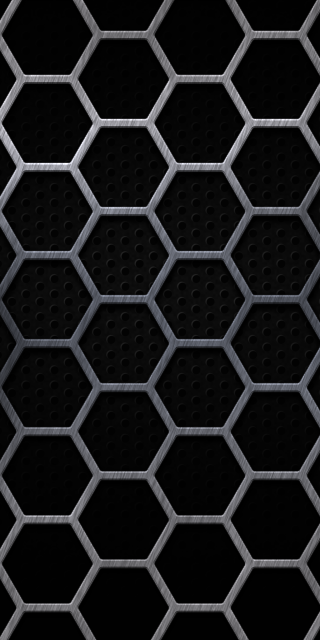
Write a Shadertoy shader that draws this pattern.

```glsl
float hash(vec2 p) {
    p = fract(p * vec2(0.1031, 0.1137));
    p += dot(p, p.yx + 33.33);
    return fract((p.x + p.y) * p.x * 17.0);
}

float noise(vec2 p) {
    vec2 i = floor(p), f = fract(p);
    f = f * f * (3.0 - 2.0 * f);
    return mix(mix(hash(i), hash(i + vec2(1, 0)), f.x),
               mix(hash(i + vec2(0, 1)), hash(i + vec2(1, 1)), f.x), f.y);
}

// Offset from the nearest centre of a staggered lattice
vec2 staggered(vec2 p, vec2 period) {
    vec2 a = mod(p + 0.5 * period, period) - 0.5 * period;
    vec2 b = mod(p, period) - 0.5 * period;
    return dot(a, a) < dot(b, b) ? a : b;
}

// Flat-topped hexagon with rounded corners
float hexagon(vec2 p, float apothem, float corner) {
    const vec2 k = vec2(-0.866025, 0.5);
    float r = apothem - corner;
    p = abs(p);
    p -= 2.0 * min(dot(k, p), 0.0) * k;
    p -= vec2(clamp(p.x, -0.57735 * r, 0.57735 * r), r);
    return length(p) * sign(p.y) - corner;
}

float opening(vec2 p) {
    return hexagon(p, 0.1232, 0.010);
}

float bump(float x, float centre, float width) {
    float t = (x - centre) / width;
    return exp(-t * t);
}

// Perforated sheet, lit around mid height
vec3 backplate(vec2 p, float px) {
    vec2 h = staggered(p - vec2(0.3906, 1.0104), vec2(0.0886, 0.0475));
    float hole = smoothstep(px, -px, length(h) - 0.0142);
    float pit = smoothstep(px, -px, length(h - vec2(0.0022, -0.0016)) - 0.0128);
    float wall = 0.045 + 0.10 * smoothstep(-0.008, 0.016, h.y - h.x);
    float shade = 0.034 + 0.022 * noise(p * 130.0);
    shade = mix(shade, wall, hole);
    shade = mix(shade, 0.009, pit * hole);
    float glow = bump(p.y, 1.12, 0.48) * (0.7 + 0.3 * bump(p.x, 0.5, 0.4));
    return vec3(0.004 + shade * glow);
}

// Brushed bars with bevelled rims
vec3 metal(vec2 p, float d, float facing) {
    vec2 g = mat2(0.94, 0.34, -0.34, 0.94) * p;
    float grain = noise(g * vec2(270.0, 32.0)) + 0.6 * noise(g * vec2(420.0, 60.0) + 19.0) - 0.8;
    float tone = 0.43 + 0.22 * bump(p.y, 1.58, 0.23) * (1.1 - 0.5 * p.x)
               - 0.08 * bump(p.y, 0.98, 0.34);
    tone += 0.10 * (noise(p * 5.0 + 3.0) - 0.5);
    tone *= 1.0 - 0.35 * bump(p.x, 0.0, 0.10) * bump(p.y, 0.85, 0.30);
    tone *= 1.0 - 0.30 * bump(p.x, 1.0, 0.10) * bump(p.y, 1.30, 0.30);
    tone *= 1.0 + 0.30 * grain;
    float rim = 1.0 - smoothstep(0.004, 0.0075, d);
    tone *= 1.0 + rim * (facing > 0.0 ? 0.45 : 0.62) * facing;
    tone *= 0.55 + 0.45 * smoothstep(0.0, 0.0025, d);
    float cool = bump(p.y, 1.0, 0.45);
    return tone * mix(vec3(1.0, 0.99, 1.02), vec3(0.93, 0.97, 1.08), cool);
}

void mainImage(out vec4 fragColor, in vec2 fragCoord) {
    float px = 0.75 / iResolution.x;
    vec2 p = fragCoord / iResolution.x;
    vec2 cell = staggered(p - vec2(0.148, 1.6146), vec2(0.4766, 0.2753));
    float d = opening(cell);
    vec2 light = vec2(-0.17, 0.985);
    float facing = (d - opening(cell + 0.002 * light)) / 0.002;

    // Bars cast a soft shadow downwards into each opening
    float shadow = smoothstep(-0.022, 0.004, opening(cell + vec2(-0.002, 0.010)));
    vec3 color = backplate(p, px) * (1.0 - 0.9 * shadow);
    color = mix(color, metal(p, max(d, 0.0), facing), smoothstep(-px, px, d));
    fragColor = vec4(color, 1.0);
}
```
